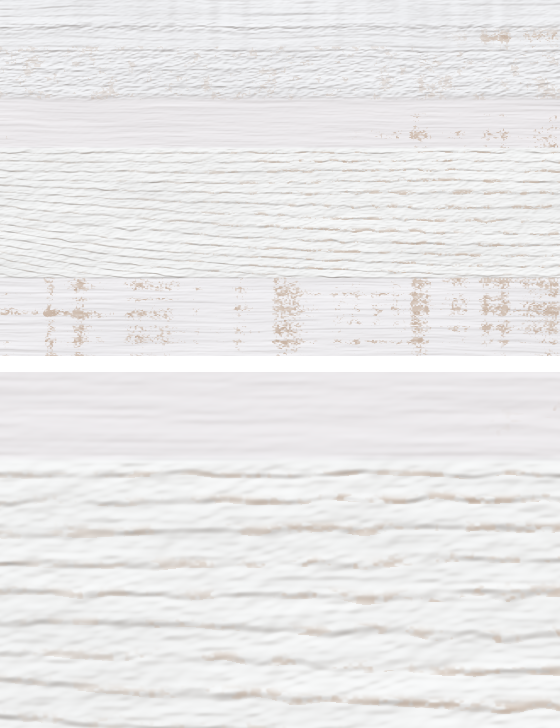
Top, the full canvas; bottom, a detail of the centre.
Reproduce this texture procedurally as a Shadertoy shader.

```glsl
float hash(vec2 p) {
    vec3 q = fract(vec3(p.xyx) * 0.1031);
    q += dot(q, q.yzx + 33.33);
    return fract((q.x + q.y) * q.z);
}

float noise(vec2 p) {
    vec2 i = floor(p), f = fract(p);
    f = f * f * (3.0 - 2.0 * f);
    return mix(mix(hash(i), hash(i + vec2(1, 0)), f.x),
               mix(hash(i + vec2(0, 1)), hash(i + vec2(1, 1)), f.x), f.y);
}

float fbm(vec2 p) {
    float sum = 0.0, amp = 0.5;
    for (int i = 0; i < 4; i++) {
        sum += amp * noise(p);
        p = p * 2.03 + 17.1;
        amp *= 0.5;
    }
    return sum;
}

float band(float v, float a, float b) {
    return smoothstep(a - 0.004, a + 0.004, v) - smoothstep(b - 0.004, b + 0.004, v);
}

float bump(float v, float center, float width) {
    float d = (v - center) / width;
    return exp(-d * d);
}

// Growth-ring coordinate of the middle board; lines sink and flatten to the right
float ringPhase(vec2 p) {
    float bend = 0.11 * (1.0 - exp(-1.8 * p.x)) * smoothstep(0.40, 0.80, p.y);
    float g = p.y - bend + 0.012 * (fbm(p * vec2(3.0, 5.0)) - 0.5);
    return 47.0 * g + 0.8 * noise(vec2(p.x * 0.7, g * 16.0)) + 0.25 * noise(p * vec2(30.0, 40.0));
}

float sawRidge(float phase) {
    float f = fract(phase);
    return f * (1.0 - smoothstep(0.76, 1.0, f));
}

// Height of the painted surface; y runs downward
float relief(vec2 p) {
    float v = p.y + 0.014 * (fbm(vec2(p.x * 4.0, p.y * 3.0)) - 0.5);
    float top = 1.0 - smoothstep(0.262, 0.285, v);
    float middle = band(p.y, 0.415, 0.78);
    float bottom = smoothstep(0.776, 0.784, p.y);

    // Slanted torn fibres
    float chips = 0.8 * noise(vec2(p.x * 38.0 + v * 50.0, v * 115.0 - p.x * 5.0))
                + 0.8 * noise(vec2(p.x * 85.0 + v * 60.0, v * 210.0));
    float rough = 0.2 + 0.7 * bump(v, 0.078, 0.014) + 0.75 * smoothstep(0.13, 0.15, v);
    float h = top * rough * chips * 0.8;

    // Two long ledges and faint rings in the top board
    float ledges = smoothstep(0.080, 0.071, v) + 1.3 * smoothstep(0.147, 0.138, v);
    h += top * (ledges * (0.4 + 0.7 * noise(vec2(p.x * 34.0, 3.0)))
         + 0.5 * sawRidge(v * 31.0 + noise(p * vec2(2.0, 12.0))) * noise(p * vec2(14.0, 30.0)));

    // Rings of the middle board, broken along their length
    float phase = ringPhase(p);
    float broken = 0.15 + 1.3 * noise(vec2(p.x * 32.0, floor(phase) * 5.3));
    h += middle * (broken * sawRidge(phase) * 0.85 + 0.38 * chips);

    // Smooth boards carry only fine fibres
    h += 0.25 * noise(vec2(p.x * 4.0, v * 120.0)) + 0.18 * noise(vec2(p.x * 14.0, v * 230.0));
    h += bottom * 0.4 * sawRidge(v * 37.0 + 0.8 * noise(p * vec2(3.0, 9.0))) * noise(p * vec2(6.0, 40.0));
    return h + 0.06 * chips;
}

// Bare wood showing through the paint in a grid of narrow columns and rows
float wornPaint(vec2 p) {
    float bottom = smoothstep(0.776, 0.784, p.y);
    float smoothBoard = band(p.y, 0.32, 0.415)
        * max(smoothstep(0.95, 1.15, p.x), 0.85 * smoothstep(0.15, 0.05, p.x));
    float topCorner = bump(p.y, 0.105, 0.02) * smoothstep(1.2, 1.45, p.x);
    float column = noise(vec2(p.x * 36.0, 4.7));
    float row = noise(vec2(p.x * 3.0, p.y * 75.0));
    float speck = 0.4 * noise(p * vec2(110.0, 120.0)) + 0.6 * noise(p * vec2(210.0, 290.0));
    float score = 0.38 * column + 0.26 * row + 0.36 * speck;
    float rows = 0.13 * bump(p.y, 0.88, 0.014) + 0.07 * bump(p.y, 0.80, 0.012)
               + 0.06 * bump(p.y, 0.925, 0.012);
    float side = 0.06 * max(smoothstep(0.6, 0.9, p.x), smoothstep(0.4, 0.2, p.x));
    float patches = bottom * smoothstep(0.60, 0.78, score + rows + side - 0.03);
    patches += smoothBoard * smoothstep(0.60, 0.74, score);
    patches += topCorner * smoothstep(0.54, 0.70, score);

    // Short dashes of wear in the grooves of the rough boards
    float groove = bump(fract(ringPhase(p)), 0.9, 0.17);
    float wear = 0.5 * speck + 0.5 * noise(vec2(p.x * 38.0, p.y * 45.0));
    float region = band(p.y, 0.425, 0.77) * (0.2 + 0.6 * smoothstep(0.25, 1.1, p.x));
    float torn = band(p.y, 0.13, 0.28) * 0.35 * smoothstep(0.60, 0.75, wear);
    return clamp(patches + torn + groove * region * smoothstep(0.44, 0.68, wear), 0.0, 1.0);
}

void mainImage(out vec4 fragColor, in vec2 fragCoord) {
    vec2 p = fragCoord / iResolution.y;
    p.y = 1.0 - p.y;

    // Board tints
    vec3 paint = vec3(0.917, 0.919, 0.927);
    paint = mix(paint, vec3(0.918, 0.908, 0.916), smoothstep(0.26, 0.29, p.y));
    paint = mix(paint, vec3(0.930, 0.932, 0.931), smoothstep(0.411, 0.419, p.y));
    paint = mix(paint, vec3(0.926, 0.921, 0.930), smoothstep(0.776, 0.784, p.y));
    paint += 0.035 * (fbm(p * vec2(2.5, 18.0)) - 0.47);
    paint += 0.025 * (noise(vec2(p.x * 5.0, p.y * 90.0 + 3.0 * noise(p * 4.0))) - 0.5);

    // Light from above and slightly left; shadows are warm
    vec2 e = vec2(0.0007, 0.0017);
    float slope = relief(p + e) - relief(p - e);
    float light = slope > 0.0 ? 0.05 * (1.0 - exp(-4.0 * slope)) : 0.26 * slope;
    vec3 color = paint + light * vec3(0.93, 1.0, 1.05);

    // Wood colour and board seams
    vec3 wood = mix(vec3(0.74, 0.64, 0.56), vec3(0.84, 0.78, 0.73), noise(p * vec2(60.0, 140.0)));
    color = mix(color, wood, 0.8 * wornPaint(p));
    float seam = bump(p.y, 0.415, 0.002) + bump(p.y, 0.78, 0.002);
    color -= 0.06 * seam * noise(vec2(p.x * 30.0, 8.0));
    fragColor = vec4(clamp(color, 0.0, 0.98), 1.0);
}
```
